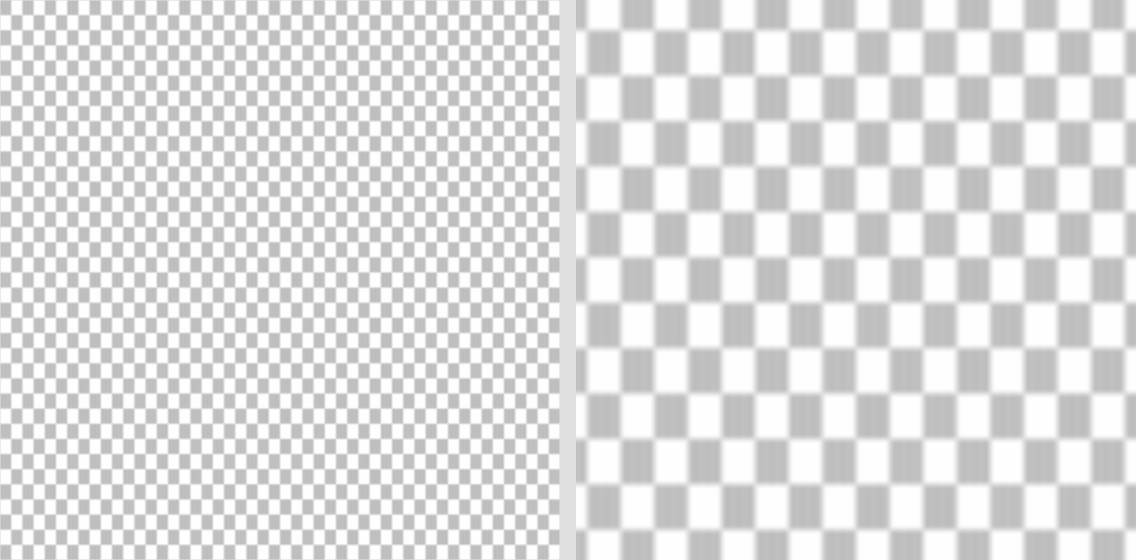
Left: the whole. Right: its middle third, enlarged.
This pattern is drawn by a WebGL 2 fragment shader. Its source:

```glsl
#version 300 es
precision highp float;

uniform vec2 u_resolution;
out vec4 outColor;

const vec2 CELLS = vec2(50.0, 37.0);

float hash(vec2 p) {
    return fract(sin(dot(p, vec2(127.1, 311.7))) * 43758.545);
}

// Alternates between +1 and -1 per cell, with a soft crossing at each edge.
vec2 softSquareWave(vec2 cellPos, vec2 halfWidth) {
    vec2 edgeDistance = 0.5 - abs(fract(cellPos) - 0.5);
    vec2 parity = 1.0 - 2.0 * mod(floor(cellPos), 2.0);
    return parity * (2.0 * smoothstep(-halfWidth, halfWidth, edgeDistance) - 1.0);
}

void main() {
    vec2 uv = gl_FragCoord.xy / u_resolution;
    vec2 cellPos = uv * CELLS;

    // Checker coverage: 1 in grey cells, 0 in white cells
    float blur = max(0.0031, 0.7 / min(u_resolution.x, u_resolution.y));
    vec2 wave = softSquareWave(cellPos, blur * CELLS);
    float grey = 0.5 + 0.5 * wave.x * wave.y;

    // Faint upright streaks and slight tone differences between grey cells
    vec2 cell = floor(cellPos);
    float streak = 0.006 * cos(6.2832 * (3.0 * fract(cellPos.x) + hash(cell.xx)));
    float tone = 0.006 * (hash(cell) - 0.5);

    vec3 whiteColor = vec3(0.995);
    vec3 greyColor = vec3(0.748 + streak + tone);
    outColor = vec4(mix(whiteColor, greyColor, grey), 1.0);
}
```
